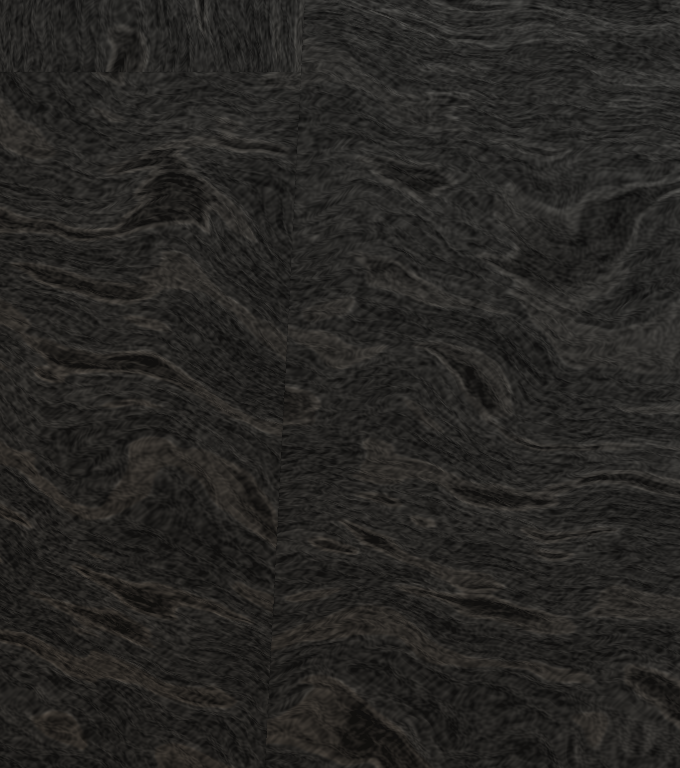
A Shadertoy shader for this texture:

```glsl
// Dark burl veneer: flowing grain with rimmed, elongated figures on butted panels.
#define BASE_TONE 0.127
#define GRAIN_CONTRAST 0.150
#define FLOW_CONTRAST 0.020
#define BAND_LIFT 0.040
#define RIM_LIFT 0.050
#define CORE_DEPTH 0.046
#define WARP 0.135
#define FIGURE_SCALE vec2(5.6, 20.0)
#define FIGURE_LEVEL 0.15
#define RIM_WIDTH 0.0026
#define SEAM_HEIGHT 0.906
#define SEAM_WIDTH 0.0018

vec2 hashGradient(vec2 cell) {
    vec3 h = fract(cell.xyx * vec3(0.1031, 0.1030, 0.0973));
    h += dot(h, h.yzx + 33.33);
    float angle = 6.2832 * fract((h.x + h.y) * h.z);
    return vec2(cos(angle), sin(angle));
}

// Gradient noise, about -0.7 to 0.7
float gradientNoise(vec2 p) {
    vec2 i = floor(p), f = p - i;
    vec2 w = f * f * f * (f * (f * 6.0 - 15.0) + 10.0);
    vec2 e = vec2(0.0, 1.0);
    float a = dot(hashGradient(i), f);
    float b = dot(hashGradient(i + e.yx), f - e.yx);
    float c = dot(hashGradient(i + e.xy), f - e.xy);
    float d = dot(hashGradient(i + e.yy), f - e.yy);
    return mix(mix(a, b, w.x), mix(c, d, w.x), w.y);
}

// Coordinates along (x) and across (y) the bent grain
vec2 grainSpace(vec2 p, float tilt, float seed) {
    float bend = WARP * gradientNoise(p * 3.3 + seed)
               + 0.032 * gradientNoise(p * 8.0 + seed + 5.0)
               + 0.005 * gradientNoise(p * 26.0 + seed);
    float drift = 0.06 * gradientNoise(p * 4.0 + seed + 40.0);
    return vec2(p.x - tilt * p.y + drift, p.y + tilt * p.x + bend);
}

float figure(vec2 p, float tilt, float seed) {
    vec2 q = grainSpace(p, tilt, seed) * FIGURE_SCALE + seed;
    return gradientNoise(q) + 0.25 * gradientNoise(q * 2.1 + 7.0);
}

void mainImage(out vec4 fragColor, in vec2 fragCoord) {
    vec2 uv = fragCoord / iResolution.xy;
    vec2 p = fragCoord / iResolution.y;
    float pixel = 1.0 / iResolution.y;

    // Panels: a leaning upright joint and a level joint near the top
    float upright = p.x - mix(0.345, 0.397, p.y);
    float level = p.y - SEAM_HEIGHT;
    bool rightSide = upright > 0.0;
    bool upper = level > 0.0;
    float seed = 13.0 + (rightSide ? 31.0 : 0.0) + (upper && !rightSide ? 57.0 : 0.0);
    float tilt = rightSide ? 0.16 : 0.42;
    vec2 s = p;
    if (upper && !rightSide) {
        s = p.yx;
        tilt = -0.2;
    }

    // Distance to the figure outline, positive inside
    float f = figure(s, tilt, seed);
    float h = 0.001;
    vec2 slope = vec2(figure(s + vec2(h, 0.0), tilt, seed) - f,
                      figure(s + vec2(0.0, h), tilt, seed) - f) / h;
    float inside = (f - FIGURE_LEVEL) / max(length(slope), 6.0);
    float rimEdge = max(RIM_WIDTH, pixel);
    float rim = exp(-inside * inside / (rimEdge * rimEdge));
    float band = smoothstep(-0.002, 0.003, inside);
    float core = smoothstep(0.004, 0.011, inside);

    // Fine wrinkles, pebbling and contour lines that follow the flow
    vec2 g = grainSpace(s, tilt, seed);
    float wrinkle = gradientNoise(g * vec2(62.0, 175.0) + seed);
    float streak = gradientNoise(g * vec2(15.0, 85.0) + seed);
    float pebble = gradientNoise(s * vec2(165.0, 205.0) + 3.0 * streak);
    float contour = sin(f * 34.0 + 3.0 * streak + 2.0 * wrinkle);
    float patches = gradientNoise(g * vec2(3.5, 8.0) + seed + 21.0);
    float hollow = smoothstep(-0.10, 0.14, patches);
    float thread = 1.0 - smoothstep(0.0, 0.16, abs(streak + 0.35 * wrinkle));

    // Assemble the tone
    float tone = BASE_TONE + 0.030 * patches;
    tone += GRAIN_CONTRAST * (0.55 * wrinkle + 0.5 * pebble + 0.25 * streak);
    tone += FLOW_CONTRAST * (contour * (0.6 + patches) + 0.9 * thread - 0.3);
    tone += BAND_LIFT * band * (1.0 - hollow * core);
    tone += RIM_LIFT * rim * (0.7 + 0.9 * wrinkle + 0.5 * streak);
    tone -= CORE_DEPTH * core * hollow;
    tone -= 0.016 * smoothstep(0.05, 0.45, -f);

    // Joints, softened by the grain and fainter on the right
    float seamEdge = max(SEAM_WIDTH, pixel);
    float joint = 0.4 * (1.0 - smoothstep(0.0, seamEdge, abs(upright)));
    float levelJoint = 1.0 - smoothstep(0.0, seamEdge, abs(level));
    joint = max(joint, levelJoint * (rightSide ? 0.25 : 0.55));
    tone -= 0.035 * joint * (0.8 + wrinkle);

    // Soft light from the upper right, warmer in the shade
    float light = smoothstep(0.1, 1.9, uv.x * 0.8 + uv.y * 1.2);
    tone += 0.036 * light - 0.004;
    float warmth = (1.0 - light) * (0.45 + 0.55 * band);
    vec3 tint = mix(vec3(1.01, 1.0, 0.965), vec3(1.08, 0.98, 0.87), warmth);
    fragColor = vec4(max(tone, 0.06) * tint, 1.0);
}
```
